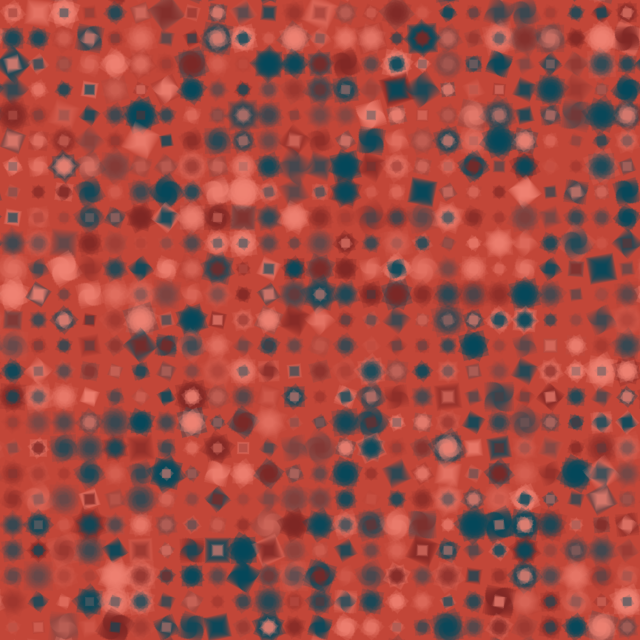
Give the GLSL for this pattern, as a WebGL 2 fragment shader.

```glsl
#version 300 es
precision highp float;
// Grid of 25 by 25 stacks of translucent, twisted teal, maroon and salmon squares on red.

uniform vec2 u_resolution;
out vec4 fragColor;

float hash(vec2 cell, float seed) {
    return fract(sin(dot(cell, vec2(12.9898, 78.233)) + seed * 37.719) * 43758.5453);
}

// Ink chosen by a random number
vec3 ink(float pick) {
    vec3 teal = vec3(0.01, 0.28, 0.35);
    vec3 maroon = vec3(0.49, 0.15, 0.14);
    vec3 salmon = vec3(0.94, 0.51, 0.45);
    return pick < 0.50 ? teal : pick < 0.70 ? maroon : salmon;
}

// Coverage of a rotated square, with a soft edge
float square(vec2 p, float halfSide, float angle, float blur) {
    float c = cos(angle), s = sin(angle);
    p = abs(mat2(c, -s, s, c) * p);
    return 1.0 - smoothstep(-blur, blur, max(p.x, p.y) - halfSide);
}

// Paint one stack from its widest square down to its upright core
vec3 paintStack(vec3 color, vec2 p, vec2 cell, float blur) {
    float layers = floor(mix(2.0, 13.0, hash(cell, 1.0)));
    float twist = 1.7 * (hash(cell, 2.0) - 0.5);
    float opacity = mix(0.04, 0.32, pow(hash(cell, 3.0), 1.3));
    vec3 outer = ink(hash(cell, 4.0));
    vec3 inner = ink(hash(cell, 5.0));
    float change = layers * hash(cell, 6.0);

    for (float i = 12.0; i >= 0.0; i--) {
        if (i > layers) continue;
        vec3 layerInk = mix(inner, outer, smoothstep(change - 1.0, change + 1.0, i));
        float cover = square(p, 0.17 + 0.033 * i, twist * i, blur);
        // The core squares are a little denser
        float density = opacity * (i < 2.0 ? 1.5 : 1.0);
        color = mix(color, layerInk, cover * density);
    }
    return color;
}

void main() {
    vec2 grid = gl_FragCoord.xy / u_resolution * 25.0;
    vec2 home = floor(grid);
    float blur = max(0.035, 12.5 / min(u_resolution.x, u_resolution.y));
    vec3 color = vec3(0.76, 0.275, 0.22);

    // Neighbouring stacks spill over the cell borders
    for (float y = 1.0; y >= -1.0; y--) {
        for (float x = -1.0; x <= 1.0; x++) {
            vec2 cell = home + vec2(x, y);
            color = paintStack(color, grid - cell - 0.5, mod(cell, 25.0), blur);
        }
    }
    fragColor = vec4(color, 1.0);
}
```
